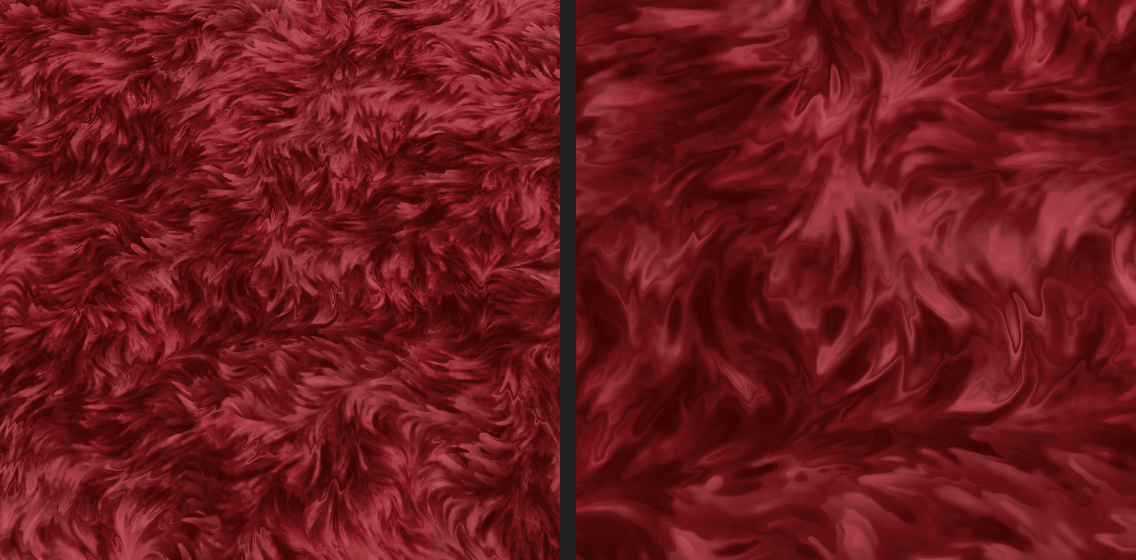
Left, the full canvas; right, a detail of the centre.
Reproduce this texture procedurally as a three.js fragment shader.

```glsl
// Deep red long-haired fur seen at a slant: fine strands combed along a swirling flow,
// gathered into overlapping tufts with dark roots and broad pale patches.
// Strands are noise averaged along the flow; tufts are softened cellular noise.
varying vec2 vUv;

vec2 hash2(vec2 cell) {
  vec3 h = fract(cell.xyx * vec3(0.1031, 0.1030, 0.0973));
  h += dot(h, h.yzx + 33.33);
  return fract((h.xx + h.yz) * h.zy);
}

float valueNoise(vec2 p) {
  vec2 cell = floor(p);
  vec2 f = fract(p);
  f = f * f * (3.0 - 2.0 * f);
  float low = mix(hash2(cell).x, hash2(cell + vec2(1.0, 0.0)).x, f.x);
  float high = mix(hash2(cell + vec2(0.0, 1.0)).x, hash2(cell + 1.0).x, f.x);
  return mix(low, high, f.y);
}

// Combing direction: steep in front, flatter further back, with curls
vec2 flowDirection(vec2 p) {
  float angle = mix(1.25, 0.3, clamp(p.y, 0.0, 1.0));
  angle += 3.2 * (valueNoise(p * 6.0 + 7.0) - 0.5);
  angle += 2.2 * (valueNoise(p * 15.0 + 31.0) - 0.5);
  return vec2(cos(angle), sin(angle));
}

// Fine strands in x, thicker locks in y, both averaged along the flow
vec2 combedStrands(vec2 p) {
  vec2 sum = vec2(0.0);
  vec2 forward = p;
  vec2 backward = p;
  for (int i = 0; i < 8; i++) {
    sum += vec2(valueNoise(forward * 135.0), valueNoise(forward * 58.0 + 17.0));
    sum += vec2(valueNoise(backward * 135.0), valueNoise(backward * 58.0 + 17.0));
    forward += flowDirection(forward) * 0.0026;
    backward -= flowDirection(backward) * 0.0026;
  }
  return sum / 16.0 - 0.5;
}

// Each tuft has its own shade and is lit on its upper side
float tuftShade(vec2 p) {
  vec2 cell = floor(p);
  float total = 0.0;
  float weights = 0.0001;
  for (int y = -1; y <= 1; y++) {
    for (int x = -1; x <= 1; x++) {
      vec2 id = cell + vec2(float(x), float(y));
      vec2 offset = p - id - hash2(id);
      float weight = exp(-16.0 * dot(offset, offset));
      total += weight * (1.5 * (hash2(id + 53.0).y - 0.5) + 1.5 * offset.y);
      weights += weight;
    }
  }
  return total / weights;
}

// Tone from 0 to 1 through the reds, from root shadow to pale sheen
vec3 furColour(float tone, float dullness) {
  vec3 midRed = mix(vec3(0.55, 0.12, 0.15), vec3(0.49, 0.15, 0.17), dullness);
  vec3 colour = mix(vec3(0.23, 0.02, 0.02), vec3(0.28, 0.03, 0.03), smoothstep(0.0, 0.05, tone));
  colour = mix(colour, vec3(0.36, 0.06, 0.07), clamp((tone - 0.05) / 0.16, 0.0, 1.0));
  colour = mix(colour, vec3(0.43, 0.07, 0.09), clamp((tone - 0.21) / 0.24, 0.0, 1.0));
  colour = mix(colour, midRed, clamp((tone - 0.45) / 0.28, 0.0, 1.0));
  colour = mix(colour, vec3(0.65, 0.23, 0.26), clamp((tone - 0.73) / 0.21, 0.0, 1.0));
  return mix(colour, vec3(0.72, 0.31, 0.34), smoothstep(0.94, 1.0, tone));
}

void main() {
  // Slanted ground: features shrink and flatten towards the top
  vec2 p = vec2((vUv.x - 0.5) * (1.0 + 0.35 * vUv.y) + 1.0, vUv.y * (0.8 + 0.55 * vUv.y));

  vec2 strands = combedStrands(p);
  vec2 flow = flowDirection(p);

  // Strands push the tuft borders along the flow, leaving ragged ends
  vec2 ragged = p + flow * (strands.x * 0.13 + strands.y * 0.07);
  float tufts = tuftShade(ragged * 21.0) + 0.55 * tuftShade(ragged * 41.0 + 9.0);

  // Broad pale patches and darker hollows
  float patches = 0.6 * valueNoise(p * 7.0 + 3.0) + 0.4 * valueNoise(ragged * 13.0 + 23.0) - 0.5;
  float sheen = smoothstep(0.05, 0.3, patches);

  float light = 4.6 * strands.x + 3.0 * strands.y + 2.6 * patches;
  light += tufts * mix(0.85, 0.4, sheen);
  light += 2.0 * (vUv.y - 0.45) * (vUv.y - 0.45) - 0.17;

  float tone = 1.0 / (1.0 + exp(-1.75 * light));
  float dullness = smoothstep(0.3, 0.7, valueNoise(p * 9.0 + 41.0) + 0.3 * (0.5 - vUv.y));
  gl_FragColor = vec4(furColour(tone, dullness), 1.0);
}
```
